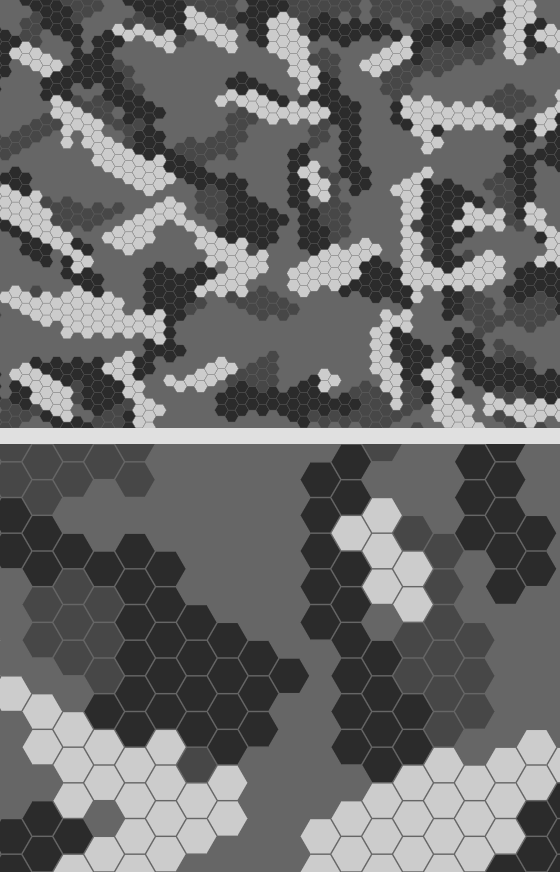
Top, the full canvas; bottom, a detail of the centre.
This pattern is drawn by a Shadertoy shader. Its source:

```glsl
// Hexagon camouflage: grey tiles on a flat-topped honeycomb with hairline joints.
// Three layers of scattered, bent strokes (mid, dark, light) are sampled at the
// tile centres, so every tile takes one flat colour.

const float ROWS = 36.0;                     // tiles over the canvas height
const vec2 LATTICE = vec2(1.7320508, 1.0);   // honeycomb period, in tile heights
const float JOINT = 0.02;                    // half width of the joint lines

const vec3 BASE_GREY = vec3(0.40);
const vec3 MID_GREY = vec3(0.28);
const vec3 DARK_GREY = vec3(0.17);
const vec3 LIGHT_GREY = vec3(0.80);

vec2 hash2(vec2 p, float seed) {
    vec3 h = fract(p.xyx * vec3(0.1031, 0.1030, 0.0973) + seed * 0.173);
    h += dot(h, h.yzx + 33.33);
    return fract((h.xx + h.yz) * h.zy);
}

float cornerSlope(vec2 corner, vec2 offset, float seed) {
    float a = 6.2831853 * hash2(corner, seed).x;
    return dot(vec2(cos(a), sin(a)), offset);
}

float gradientNoise(vec2 p, float seed) {
    vec2 i = floor(p), f = p - i;
    vec2 u = f * f * f * (f * (f * 6.0 - 15.0) + 10.0);
    vec2 e = vec2(1.0, 0.0);
    float low = mix(cornerSlope(i, f, seed), cornerSlope(i + e, f - e, seed), u.x);
    float high = mix(cornerSlope(i + e.yx, f - e.yx, seed),
                     cornerSlope(i + 1.0, f - 1.0, seed), u.x);
    return mix(low, high, u.y);
}

float segmentDistance(vec2 p, vec2 dir, float halfLength) {
    float along = clamp(dot(p, dir), -halfLength, halfLength);
    return length(p - along * dir);
}

// Distance to the nearest stroke; one stroke sits in each jittered cell.
float strokeDistance(vec2 p, float cellSize, vec2 lengthRange, float seed) {
    vec2 bend = vec2(gradientNoise(p / 5.5, seed + 1.0),
                     gradientNoise(p / 5.5, seed + 2.0));
    p += 2.2 * bend;
    vec2 cell = floor(p / cellSize);
    float nearest = 1e3;
    for (int y = -1; y <= 1; y++) {
        for (int x = -1; x <= 1; x++) {
            vec2 id = cell + vec2(x, y);
            vec2 jitter = mix(vec2(0.15), vec2(0.85), hash2(id, seed + 3.0));
            vec2 shape = hash2(id, seed + 4.0);
            float angle = mix(-1.4, 0.75, shape.x);
            float halfLength = 0.5 * mix(lengthRange.x, lengthRange.y, shape.y);
            vec2 toStroke = p - (id + jitter) * cellSize;
            nearest = min(nearest, segmentDistance(toStroke,
                          vec2(cos(angle), sin(angle)), halfLength));
        }
    }
    return nearest;
}

// Flat colour of the tile with the given centre; later layers lie on top.
vec3 tileColour(vec2 centre) {
    vec2 id = round(centre / (0.5 * LATTICE));
    float ragged = mix(0.82, 1.18, hash2(id, 9.0).x);
    vec3 colour = BASE_GREY;
    if (strokeDistance(centre, 8.0, vec2(1.5, 8.5), 11.0) < 1.27 * ragged)
        colour = MID_GREY;
    if (strokeDistance(centre, 8.0, vec2(2.0, 8.5), 23.0) < 1.32 * ragged)
        colour = DARK_GREY;
    if (strokeDistance(centre, 7.3, vec2(1.0, 9.0), 37.0) < 0.92 * ragged)
        colour = LIGHT_GREY;
    return colour;
}

vec2 nearestCentre(vec2 p) {
    vec2 a = round(p / LATTICE) * LATTICE;
    vec2 b = (floor(p / LATTICE) + 0.5) * LATTICE;
    return distance(p, a) < distance(p, b) ? a : b;
}

// Outward normal of the tile side closest to the local point q.
vec2 sideNormal(vec2 q) {
    vec2 slanted = vec2(0.8660254, 0.5);
    vec2 m = abs(q);
    vec2 n = m.y > dot(m, slanted) ? vec2(0.0, 1.0) : slanted;
    return n * vec2(q.x < 0.0 ? -1.0 : 1.0, q.y < 0.0 ? -1.0 : 1.0);
}

// Share of a pixel that lies below the limit, for smooth edges.
float coverage(float dist, float limit, float pixel) {
    return clamp((limit - dist) / pixel + 0.5, 0.0, 1.0);
}

void mainImage(out vec4 fragColor, in vec2 fragCoord) {
    float pixel = ROWS / iResolution.y;
    vec2 p = fragCoord * pixel - vec2(0.25 * LATTICE.x, 0.0);

    vec2 centre = nearestCentre(p);
    vec2 normal = sideNormal(p - centre);
    float edge = 0.5 - dot(p - centre, normal);

    // Blend with the neighbour across the side, then draw the joint
    vec3 colour = tileColour(centre);
    float spill = coverage(edge, 0.0, pixel);
    if (spill > 0.0) colour = mix(colour, tileColour(centre + normal), spill);
    float joint = coverage(edge, JOINT, pixel) - coverage(edge, -JOINT, pixel);
    fragColor = vec4(mix(colour, BASE_GREY, joint), 1.0);
}
```
